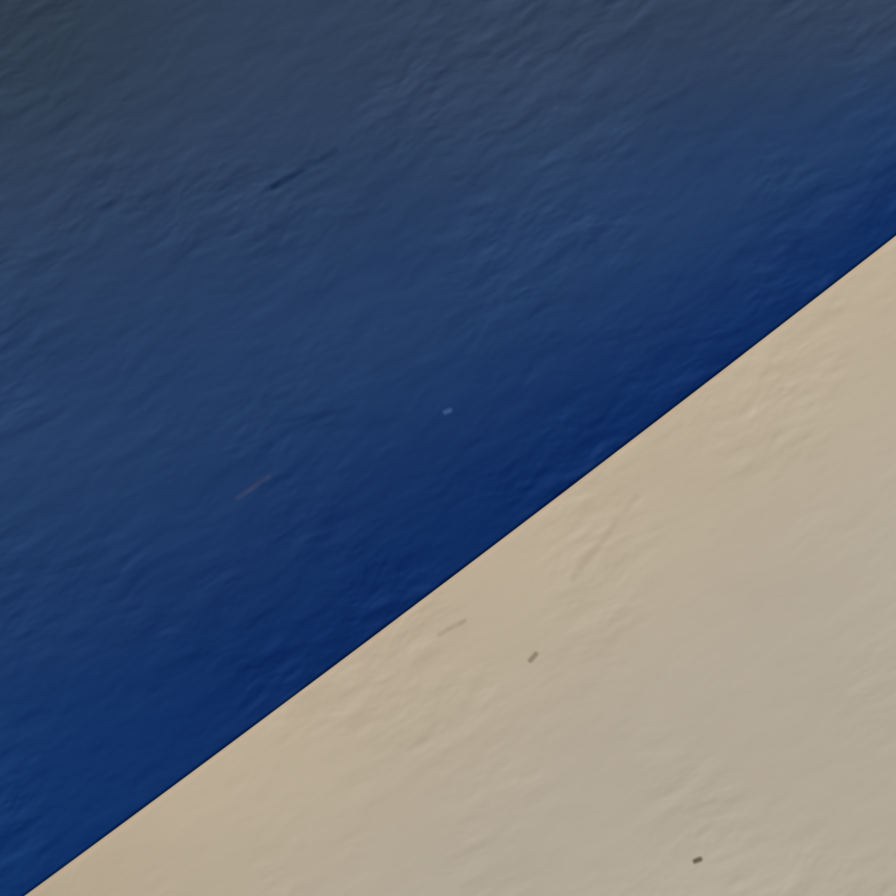
Write a Shadertoy shader that draws this background.

```glsl
// A painted wall split by a rising diagonal: shaded blue above, pale sand below.
// The blue fades from the edge to the top; stretched value noise adds the
// brushed relief, and a few soft strokes add scuffs and specks.

float hash(vec2 p) {
    p = fract(p * vec2(0.1031, 0.1130));
    p += dot(p, p.yx + 33.33);
    return fract((p.x + p.y) * p.x * 17.0);
}

float noise(vec2 p) {
    vec2 i = floor(p), f = fract(p);
    f = f * f * (3.0 - 2.0 * f);
    return mix(mix(hash(i), hash(i + vec2(1, 0)), f.x),
               mix(hash(i + vec2(0, 1)), hash(i + vec2(1, 1)), f.x), f.y);
}

float fbm(vec2 p) {
    float sum = 0.0, weight = 0.5;
    for (int i = 0; i < 4; i++) {
        sum += weight * noise(p);
        p = p * 2.03 + 17.3;
        weight *= 0.5;
    }
    return sum;
}

// Soft stroke between two points
float stroke(vec2 p, vec2 a, vec2 b, float width) {
    vec2 ab = b - a;
    float d = length(p - a - ab * clamp(dot(p - a, ab) / dot(ab, ab), 0.0, 1.0));
    return 1.0 - smoothstep(0.0, width, d);
}

// Brushed surface height, longer along the slope
float relief(vec2 p) {
    vec2 along = vec2(0.86, 0.51);
    vec2 q = vec2(dot(p, along), dot(p, vec2(-along.y, along.x)));
    q += 0.012 * vec2(noise(p * 19.0), noise(p * 23.0 + 40.0));
    return fbm(q * vec2(22.0, 58.0) + 50.0);
}

void mainImage(out vec4 fragColor, in vec2 fragCoord) {
    vec2 uv = fragCoord / iResolution.xy;
    float pixel = 1.0 / iResolution.y;

    // Slightly bowed diagonal and signed distance from it
    float edge = 0.757 * (uv.x - 0.026) - 0.024 * uv.x * (1.0 - uv.x);
    float dist = (uv.y - edge) * 0.797;
    float rise = clamp((uv.y - edge) / (1.0 - edge), 0.0, 1.0);

    // Side-lit relief, faded in patches
    float bump = relief(uv) - relief(uv + vec2(-0.003, 0.004));
    float patches = smoothstep(0.3, 0.75, fbm(uv * 9.0 + 8.0));
    float cloud = fbm(uv * vec2(5.0, 8.0) + 3.0) - 0.47;

    // Blue paint: deep by the edge, greyer toward the top
    vec3 blue = mix(vec3(0.065, 0.18, 0.385), vec3(0.145, 0.245, 0.405),
                    smoothstep(0.0, 0.55, rise));
    blue = mix(blue, vec3(0.205, 0.268, 0.365), smoothstep(0.42, 1.0, rise));
    blue += vec3(0.0, 0.02, 0.03) * (1.0 - smoothstep(0.0, 0.45, length(uv)));
    blue -= vec3(0.01, 0.02, 0.05) * (1.0 - smoothstep(0.0, 0.35, length(uv - vec2(0, 1))));
    blue += cloud * vec3(0.025, 0.025, 0.02);
    blue += bump * (0.05 + 0.12 * patches) * vec3(0.8, 1.0, 1.1);

    // Sand paint: warmer by the edge, cooler toward the lower right
    vec3 sand = mix(vec3(0.73, 0.675, 0.585), vec3(0.705, 0.665, 0.597),
                    smoothstep(0.0, 0.3, -dist));
    sand -= 0.025 * smoothstep(0.55, 0.0, uv.x) * smoothstep(0.15, 0.0, uv.y);
    sand += cloud * vec3(0.03, 0.03, 0.025);
    sand += bump * (0.02 + 0.10 * patches);

    // Scuffs on the blue
    float wear = 0.4 + 0.6 * noise(uv * 130.0);
    blue += vec3(0.12, 0.04, 0.0) * wear
          * stroke(uv, vec2(0.265, 0.444), vec2(0.300, 0.468), 0.005);
    blue -= 0.06 * wear * stroke(uv, vec2(0.305, 0.792), vec2(0.375, 0.832), 0.006);
    blue += 0.13 * stroke(uv, vec2(0.497, 0.540), vec2(0.502, 0.542), 0.005);

    // Specks and a faint scratch on the sand
    sand -= 0.32 * stroke(uv, vec2(0.776, 0.039), vec2(0.781, 0.041), 0.005);
    sand -= 0.16 * stroke(uv, vec2(0.592, 0.263), vec2(0.598, 0.270), 0.005);
    sand -= 0.09 * wear * stroke(uv, vec2(0.490, 0.292), vec2(0.518, 0.307), 0.005);
    sand -= 0.04 * wear * stroke(uv, vec2(0.640, 0.355), vec2(0.710, 0.445), 0.007);

    // Join the paints with a dark seam and a faint rosy lip
    vec3 color = mix(sand, blue, smoothstep(-pixel, pixel, dist));
    color -= 0.08 * exp(-pow((dist - 0.001) / 0.0018, 2.0));
    color += vec3(0.035, 0.01, 0.005) * exp(-pow((dist + 0.004) / 0.003, 2.0));

    fragColor = vec4(clamp(color, 0.0, 1.0), 1.0);
}
```
